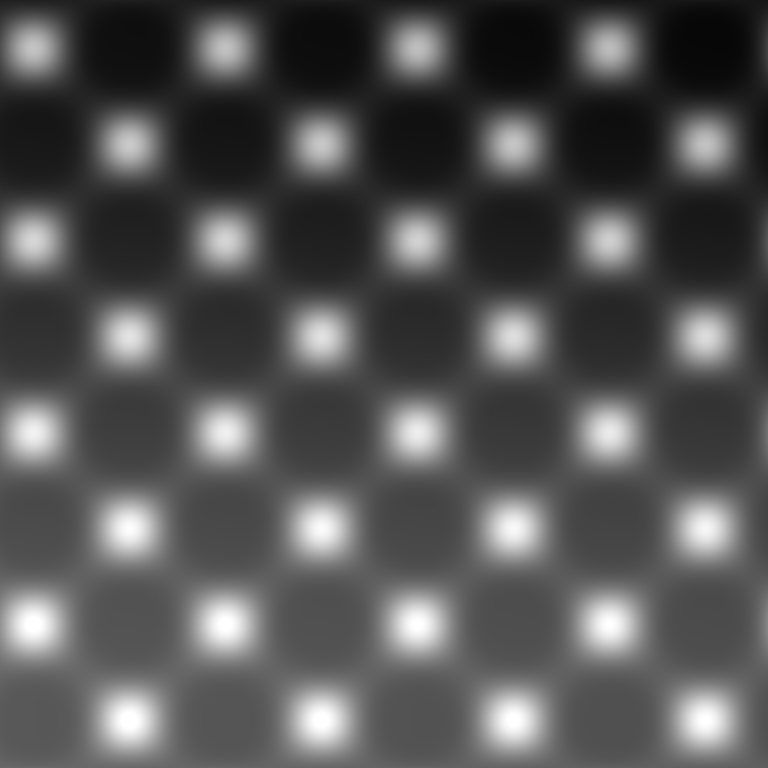
Give the GLSL for this pattern, as a Shadertoy shader.

```glsl
// Soft glowing dots in staggered rows, four repeats across and down,
// added to a grey backdrop that darkens upward and slightly to the right.
// The dots are the sharpened crests of a product of two cosine waves.

// Brightness of the dots: 1 at each crest, fading smoothly to 0 at each trough.
float softDots(vec2 cell) {
    vec2 wave = cos(6.2831853 * cell);
    return pow(max(0.5 + 0.5 * wave.x * wave.y, 0.0), 3.4);
}

// Vertical ramp, flat at both ends, with a slight tilt across.
float backdrop(vec2 uv) {
    float ramp = 1.0 - smoothstep(0.07, 1.02, uv.y);
    return 0.04 + 0.285 * ramp - 0.04 * (uv.x - 0.5);
}

void mainImage(out vec4 fragColor, in vec2 fragCoord) {
    vec2 uv = fragCoord / iResolution.xy;
    vec2 cell = (uv - vec2(0.0436, 0.1870)) * 4.0;

    float grey = backdrop(uv) + 0.7 * softDots(cell);
    fragColor = vec4(vec3(clamp(grey, 0.0, 1.0)), 1.0);
}
```
